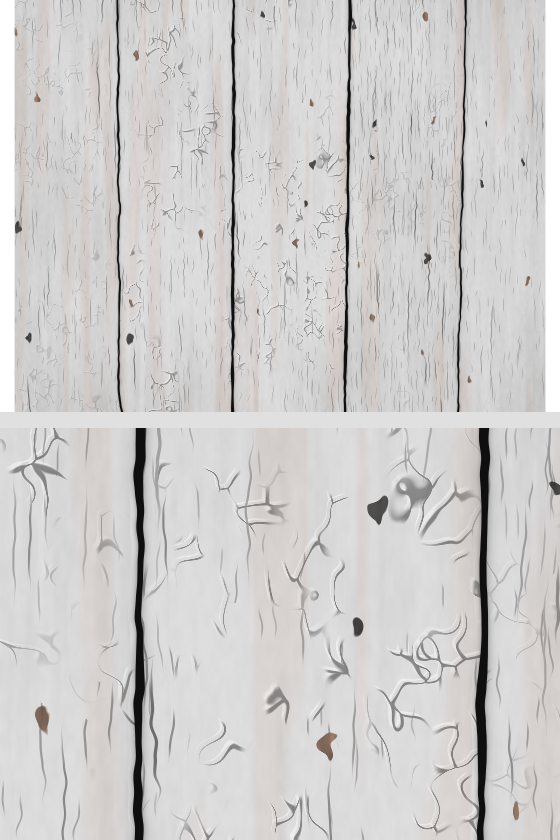
Top: the whole. Bottom: its middle third, enlarged.
Write a WebGL 1 fragment shader that draws this texture.

```glsl
precision highp float;
// Weathered white-painted planks with dark gaps, flaking paint and fine grain cracks.
uniform vec2 u_resolution;

const float ASPECT = 1.3617;
const vec3 PAINT = vec3(0.862, 0.862, 0.866);
const vec3 WORN = vec3(0.765, 0.762, 0.760);
const vec3 CRACK = vec3(0.36, 0.355, 0.35);
const vec3 GAP = vec3(0.06, 0.06, 0.06);
const vec3 BARE_WOOD = vec3(0.50, 0.39, 0.32);

float hash(vec2 p) {
  vec3 q = fract(p.xyx * 0.1031);
  q += dot(q, q.yzx + 33.33);
  return fract((q.x + q.y) * q.z);
}

float noise(vec2 p) {
  vec2 i = floor(p), f = fract(p);
  f = f * f * (3.0 - 2.0 * f);
  return mix(mix(hash(i), hash(i + vec2(1.0, 0.0)), f.x),
             mix(hash(i + vec2(0.0, 1.0)), hash(i + 1.0), f.x), f.y);
}

float fbm(vec2 p) {
  float sum = 0.0, amp = 0.5;
  for (int i = 0; i < 4; i++) {
    sum += amp * noise(p);
    p = p * 2.03 + 17.3;
    amp *= 0.5;
  }
  return sum / 0.9375;
}

// Smooth coverage of a stroke at distance d from its centre line.
float stroke(float d, float halfWidth, float px) {
  return clamp((halfWidth - d) / px + 0.5, 0.0, 1.0);
}

// Broken vertical cracks: one tapered, wavering segment per cell.
float cracks(vec2 p, vec2 cell, float halfWidth, float density, float seed, float px) {
  p.x += 0.010 * (noise(p * vec2(6.0, 13.0) + seed) - 0.5);
  p.x += 0.004 * (noise(p * vec2(9.0, 75.0) + seed) - 0.5);
  vec2 g = p / cell;
  g.y += 7.0 * hash(vec2(floor(g.x), seed));
  vec2 id = floor(g) + seed, f = fract(g);
  float d = abs(f.x - mix(0.2, 0.8, hash(id + 3.7))) * cell.x;
  float reach = mix(0.15, 0.5, hash(id + 9.1));
  float taper = 1.0 - smoothstep(0.3, 1.0, abs(f.y - 0.5) / reach);
  float present = step(hash(id + 21.3), density);
  return present * taper * stroke(d, halfWidth * taper, px) * mix(0.45, 1.0, hash(id + 5.9));
}

// Distance between the two nearest flake centres: zero along flake borders.
float flakeBorder(vec2 p) {
  vec2 i = floor(p), f = fract(p);
  float near = 8.0, next = 8.0;
  for (int y = -1; y <= 1; y++) {
    for (int x = -1; x <= 1; x++) {
      vec2 o = vec2(float(x), float(y));
      vec2 c = o + vec2(hash(i + o), hash(i + o + 41.7)) - f;
      float d = length(c);
      next = min(next, max(near, d));
      near = min(near, d);
    }
  }
  return next - near;
}

float flakes(vec2 p, float px) {
  vec2 q = p * vec2(37.0, 22.0) + 1.1 * vec2(noise(p * 45.0), noise(p * 45.0 + 9.0));
  float broken = smoothstep(0.50, 0.68, noise(p * vec2(42.0, 32.0) + 5.0));
  return broken * stroke(flakeBorder(q) / 48.0, 0.0011, px);
}

// Ragged chip in some cells: x is coverage, y picks its colour.
vec2 chips(vec2 p, vec2 cell, float px) {
  vec2 g = p / cell, id = floor(g);
  vec2 centre = mix(vec2(0.25), vec2(0.75), vec2(hash(id + 2.3), hash(id + 8.9)));
  vec2 d = (fract(g) - centre) * cell;
  d += 0.011 * (vec2(noise(p * 95.0), noise(p * 95.0 + 31.0)) - 0.5);
  float size = mix(0.003, 0.0065, hash(id + 14.1));
  float shape = length(d * vec2(1.0, 0.5));
  return vec2(step(hash(id + 6.7), 0.32) * stroke(shape, size, px), hash(id + 19.9));
}

void main() {
  vec2 uv = gl_FragCoord.xy / u_resolution;
  vec2 p = uv * vec2(ASPECT, 1.0);
  float px = 1.0 / u_resolution.y;

  // Slightly converging planks
  float spacing = mix(0.2735, 0.2828, p.y);
  float across = (p.x - mix(0.292, 0.2855, p.y)) / spacing;
  float k = clamp(floor(across + 0.5), 0.0, 3.0);
  float plank = floor(across) + 1.0;
  vec2 q = p + vec2(plank * 3.1, plank * 1.7);
  float grainy = 0.34 + 0.5 * exp(-2.0 * (plank - 3.0) * (plank - 3.0));
  float flaky = exp(-0.45 * (plank - 1.5) * (plank - 1.5));

  // Paint tone: streaks, blotches and darker outer edges
  vec2 e = uv - vec2(0.48, 0.5);
  float streak = fbm(q * vec2(85.0, 5.0));
  float wear = 0.85 * (fbm(q * vec2(7.0, 4.0)) - 0.45) + 0.7 * (streak - 0.5) + 1.2 * dot(e, e);
  vec3 col = mix(PAINT, WORN, clamp(wear, 0.0, 1.0));
  col += 0.035 * (fbm(q * vec2(170.0, 80.0)) - 0.5);
  col -= vec3(0.01, 0.03, 0.045) * smoothstep(0.67, 0.85, noise(q * vec2(38.0, 2.5)));

  // Grain cracks from fine to long
  float patchy = smoothstep(0.2, 0.7, noise(q * vec2(13.0, 4.0)));
  float amount = grainy * mix(0.45, 1.25, patchy);
  float grain = 0.55 * cracks(q, vec2(0.011, 0.065), 0.0007, amount, 11.0, px);
  grain = max(grain, 0.75 * cracks(q, vec2(0.021, 0.16), 0.0009, amount, 37.0, px));
  grain = max(grain, cracks(q, vec2(0.043, 0.23), 0.0013, 0.45 * amount, 73.0, px));

  // Flaking paint with a lit curl beside each crack
  float peel = flaky * smoothstep(0.40, 0.62, noise(q * vec2(10.0, 5.0) + 3.0));
  col += 0.07 * peel * flakes(q + vec2(0.003, -0.003), px);
  col = mix(col, CRACK, 0.9 * max(grain, 0.85 * peel * flakes(q, px)));

  // Chips down to wood or shadow
  vec2 chip = chips(q, vec2(0.135, 0.12), px);
  vec3 chipColour = mix(CRACK * 0.6, BARE_WOOD, step(0.62, chip.y));
  col = mix(col, chipColour * mix(0.75, 1.2, noise(q * vec2(260.0, 70.0))), 0.9 * chip.x);

  // Ragged gaps, widest in the middle
  float edge = abs(k - 1.5);
  float wander = (noise(vec2(k * 9.0, p.y * 16.0)) - 0.5) * 0.0045 * edge
               + (noise(vec2(k * 5.0, p.y * 70.0)) - 0.5) * 0.0022;
  float d = (across - k) * spacing + wander;
  float halfGap = (0.0044 - 0.0014 * edge) * mix(0.6, 1.15, noise(vec2(k * 7.0 + 2.0, p.y * 22.0)));
  col += 0.05 * stroke(abs(d + 0.006), 0.002, px) * noise(vec2(k, p.y * 40.0));
  col *= 1.0 - 0.22 * exp(-max(abs(d) - halfGap, 0.0) / 0.003);
  col = mix(col, GAP, stroke(abs(d), halfGap, px));

  // White side margins
  float inside = stroke(abs(p.x - 0.6809), 0.6454, px);
  gl_FragColor = vec4(mix(vec3(1.0), clamp(col, 0.0, 1.0), inside), 1.0);
}
```
